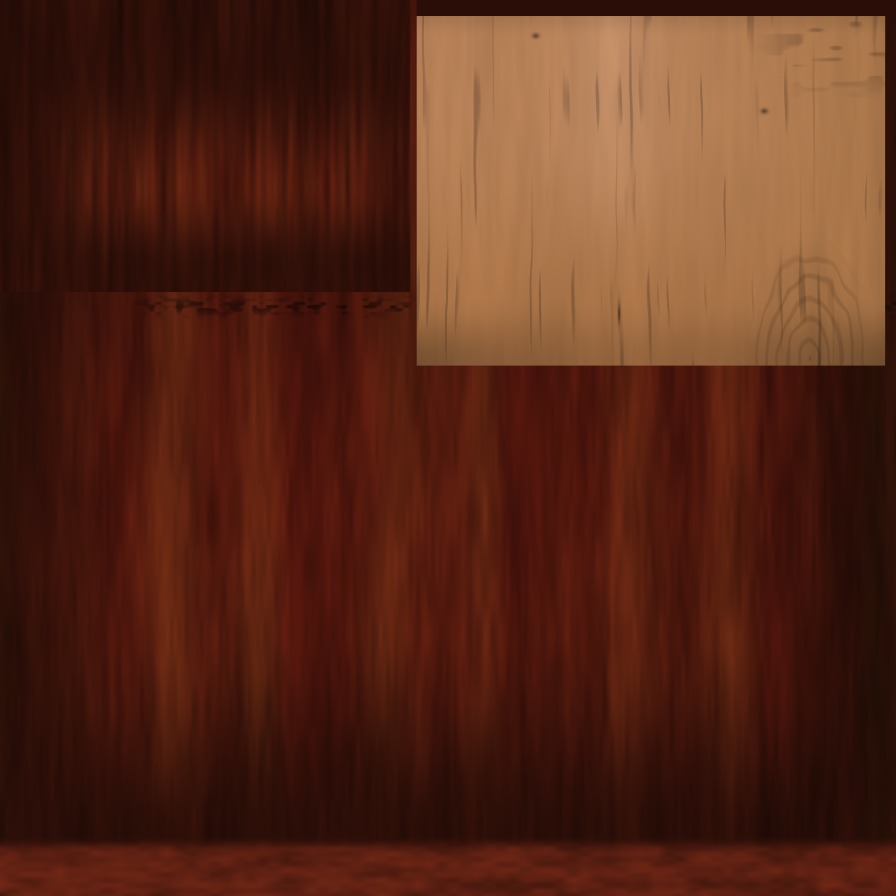
This texture is drawn by a Shadertoy shader. Its source:

```glsl
// Dark red-brown wooden boards with a pale maple panel set in the upper right

float hash(vec2 p) {
    vec3 q = fract(vec3(p.xyx) * 0.1031);
    q += dot(q, q.yzx + 33.33);
    return fract((q.x + q.y) * q.z);
}

float noise(vec2 p) {
    vec2 i = floor(p), f = fract(p);
    f = f * f * (3.0 - 2.0 * f);
    return mix(mix(hash(i), hash(i + vec2(1, 0)), f.x),
               mix(hash(i + vec2(0, 1)), hash(i + vec2(1, 1)), f.x), f.y);
}

// Streaky grain around zero, stretched along y
float grain(vec2 p) {
    return noise(p * vec2(55, 5)) * 0.4 + noise(p * vec2(120, 14) + 7.0) * 0.35
         + noise(p * vec2(240, 24) + 19.0) * 0.25 - 0.5;
}

float bump(float x, float centre, float width) {
    float d = (x - centre) / width;
    return exp(-d * d);
}

float boxMask(vec2 p, vec2 lo, vec2 hi) {
    vec2 d = abs(p - 0.5 * (lo + hi)) - 0.5 * (hi - lo);
    float px = 1.0 / iResolution.y;
    return 1.0 - smoothstep(-0.5 * px, 0.5 * px, max(d.x, d.y));
}

// Stained wood: light is 0 in shadow and 1 in the glow; warm shifts red to brown
vec3 stain(float light, float warm) {
    vec3 lit = mix(vec3(0.315, 0.083, 0.048), vec3(0.385, 0.155, 0.068), warm);
    return mix(vec3(0.155, 0.050, 0.028), lit, light);
}

vec3 lowerBoard(vec2 p) {
    float sides = smoothstep(-0.01, 0.16, p.x) * (1.0 - smoothstep(0.84, 0.98, p.x));
    float light = sides * smoothstep(0.06, 0.30, p.y);
    light *= 1.0 - 0.20 * smoothstep(0.50, 0.68, p.y);

    // Broad brown bands between the red ones
    float bands = bump(p.x, 0.19, 0.03) + bump(p.x, 0.29, 0.025) + bump(p.x, 0.44, 0.035)
                + bump(p.x, 0.54, 0.02) + bump(p.x, 0.70, 0.035) + bump(p.x, 0.81, 0.03);
    float drift = noise(p * vec2(24, 4) + 31.0);
    float g = grain(p);
    float warm = clamp(0.65 * bands + 0.5 * (drift - 0.4) + 0.4 * g, 0.0, 1.0);
    vec3 col = stain(0.06 + 0.88 * light, warm);
    col *= 0.96 + 0.09 * bands + 0.60 * g;

    // Olive tint toward the side shadows
    col += vec3(0.0, 0.015, 0.0) * (1.0 - sides) * noise(vec2(p.x * 40.0, 3.0));
    return col;
}

vec3 upperBoard(vec2 p) {
    float glow = smoothstep(0.70, 0.79, p.y) * (1.0 - smoothstep(0.79, 0.93, p.y));
    glow *= smoothstep(0.02, 0.16, p.x) * (1.0 - 0.5 * smoothstep(0.38, 0.46, p.x));
    float streak = noise(vec2(p.x * 170.0, p.y * 5.0)) - 0.5;
    float g = grain(p + 4.0);
    vec3 col = stain(0.14 + 0.72 * glow + 0.25 * streak * (0.3 + glow), 0.4 + g);
    return col * (0.97 + 0.45 * g + 0.22 * streak);
}

// Foot rail with the grain running sideways
vec3 rail(vec2 p) {
    float blotch = noise(p * vec2(28, 75)) * 0.6 + noise(p * vec2(75, 170)) * 0.4;
    float shade = smoothstep(0.066, 0.045, p.y);
    return vec3(0.365, 0.125, 0.070) * (0.72 + 0.52 * blotch) * mix(0.65, 1.0, shade);
}

vec3 maple(vec2 p) {
    vec2 q = (p - vec2(0.465, 0.592)) / vec2(0.523, 0.390);
    vec3 col = mix(vec3(0.665, 0.450, 0.275), vec3(0.705, 0.495, 0.335), smoothstep(0.0, 0.75, q.y));
    col = mix(col, vec3(0.655, 0.455, 0.275), 0.6 * smoothstep(0.55, 0.95, q.x));
    col += vec3(0.045, 0.050, 0.055) * bump(q.x, 0.42, 0.10) * smoothstep(0.15, 0.7, q.y);

    // Fine fibres and a few long, thin pores
    float g = grain(p * 0.9 + 11.0);
    float wander = 0.003 * noise(p * vec2(8, 22));
    float pore = noise(vec2((p.x + wander) * 190.0, p.y * 9.0));
    col *= 1.0 + 0.11 * g;
    col *= 1.0 - 0.20 * smoothstep(0.78, 0.98, pore);

    // Arched growth rings near the lower right
    vec2 r = (q - vec2(0.84, 0.02)) / vec2(0.13, 0.34);
    float ring = length(r) + 0.10 * noise(p * vec2(70, 45));
    float ringArea = 1.0 - smoothstep(0.75, 1.1, length(r));
    col *= 1.0 - ringArea * (0.05 + 0.10 * smoothstep(0.3, 1.0, sin(ring * 36.0)));

    // Scuffs along the top right, small knots and a dark scratch
    float scuff = smoothstep(0.62, 0.9, noise(p * vec2(45, 150)));
    col *= 1.0 - 0.18 * scuff * smoothstep(0.7, 0.85, q.x) * smoothstep(0.72, 0.9, q.y);
    float marks = 0.45 * bump(p.x, 0.853, 0.004) * bump(p.y, 0.876, 0.003)
                + 0.45 * bump(p.x, 0.598, 0.004) * bump(p.y, 0.960, 0.003)
                + 0.50 * bump(p.x, 0.691, 0.0015) * bump(p.y, 0.650, 0.012);
    col *= 1.0 - marks;

    // Shading at the rim, strongest in the lower corners
    float low = 1.0 - smoothstep(0.0, 0.20, q.y);
    col *= 1.0 - low * (0.13 + 0.16 * pow(abs(2.0 * q.x - 1.0), 2.0));
    return col * (1.0 - 0.08 * smoothstep(0.94, 1.0, q.y) - 0.06 * smoothstep(0.95, 1.0, q.x));
}

void mainImage(out vec4 fragColor, in vec2 fragCoord) {
    vec2 p = fragCoord / iResolution.xy;
    vec3 col = lowerBoard(p);

    // Rough seam just under the upper board
    float seam = bump(p.y, 0.658, 0.009) * smoothstep(0.14, 0.18, p.x);
    col *= 1.0 - 0.45 * seam * smoothstep(0.4, 0.8, noise(p * vec2(130, 260)));
    col = mix(col, upperBoard(p), boxMask(p, vec2(-0.1, 0.674), vec2(0.458, 1.1)));
    col = mix(col, vec3(0.17, 0.05, 0.03), boxMask(p, vec2(0.465, 0.982), vec2(1.1)));
    col = mix(col, rail(p), 1.0 - smoothstep(0.052, 0.068, p.y));
    col = mix(col, maple(p), boxMask(p, vec2(0.465, 0.592), vec2(0.988, 0.982)));
    fragColor = vec4(clamp(col, 0.0, 1.0), 1.0);
}
```
